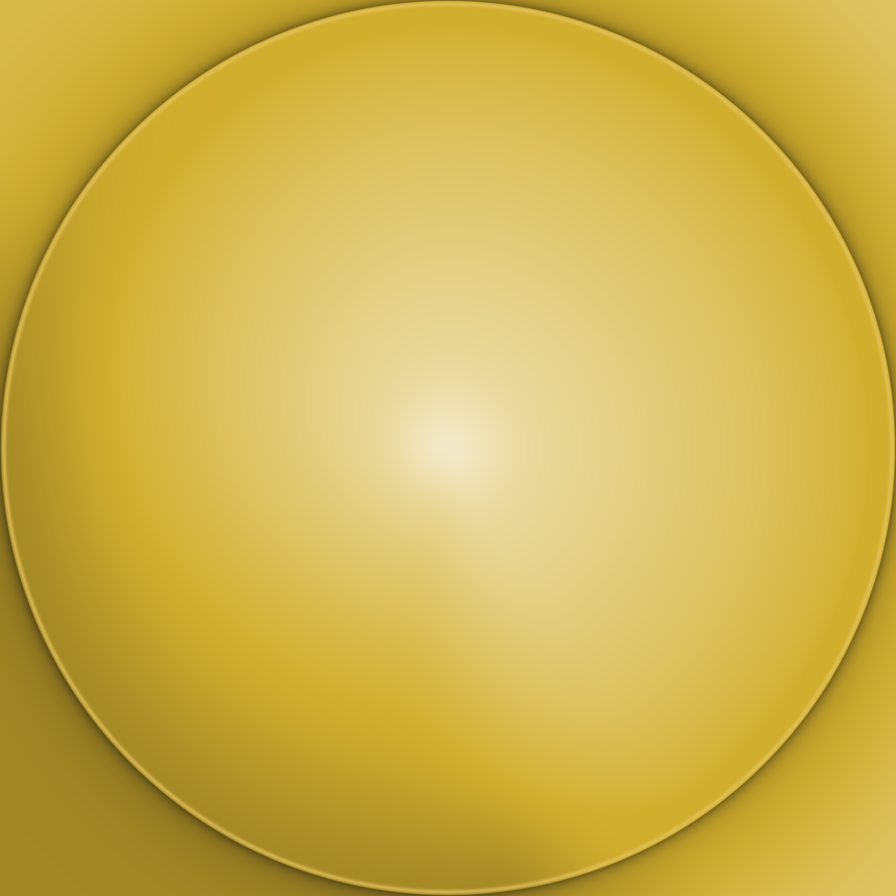
Write a WebGL 2 fragment shader that draws this background.

```glsl
#version 300 es
precision highp float;
// A polished golden disc with a bright centre, set in a shaded gold plate.
uniform vec2 u_resolution;
out vec4 outColor;

const vec3 GOLD = vec3(0.82, 0.685, 0.18);
const vec3 CREAM = vec3(0.965, 0.935, 0.84);
const vec3 OLIVE = vec3(0.625, 0.52, 0.145);

// Lopsided angular weight: rises quickly at the bottom, fades slowly up the left.
float shadeSide(vec2 p) {
    float clockwise = mod(radians(255.0) - atan(p.y, p.x), radians(360.0));
    return 1.0 - smoothstep(0.0, radians(170.0), clockwise)
         + smoothstep(radians(308.0), radians(360.0), clockwise);
}

vec3 discColor(vec2 p, float r) {
    float side = shadeSide(p);
    float goldRadius = 0.94 - 0.33 * side;
    float q = r / goldRadius;

    // Pale reflection falling off to a ring of pure gold.
    float light = 0.77 * pow(max(1.0 - q, 0.0), mix(0.75, 1.1, side));
    light += 0.16 * exp(-r * r / 0.012);
    vec3 color = mix(GOLD, CREAM, light);

    // Olive shade beyond the ring on the lower left.
    float shade = smoothstep(goldRadius - 0.04, 1.02, r);
    return mix(color, OLIVE, 0.9 * shade * smoothstep(0.1, 0.65, side));
}

vec3 plateColor(vec2 p, float r) {
    float shade = smoothstep(0.3, 1.2, -p.x - p.y);
    float corner = smoothstep(1.03, 1.38, r) * (1.0 - shade);
    vec3 color = mix(GOLD, CREAM, corner * (0.23 + 0.07 * p.x));
    color = mix(color, OLIVE, 0.95 * shade);

    // Shadow cast by the edge of the disc.
    float gap = max(r - 0.998, 0.0);
    float shadow = 0.3 * exp(-gap / 0.012) + 0.16 * exp(-gap / 0.06);
    return color * (1.0 - shadow);
}

void main() {
    float size = min(u_resolution.x, u_resolution.y);
    vec2 p = (2.0 * gl_FragCoord.xy - u_resolution) / size;
    float r = length(p);
    float pixel = 2.0 / size;

    // Thin bright rim just inside the disc.
    float rim = exp(-pow((r - 0.991) / 0.005, 2.0));
    vec3 disc = mix(discColor(p, r), vec3(0.89, 0.77, 0.38), 0.7 * rim);

    float outside = smoothstep(-pixel, pixel, r - 0.998);
    outColor = vec4(mix(disc, plateColor(p, r), outside), 1.0);
}
```
